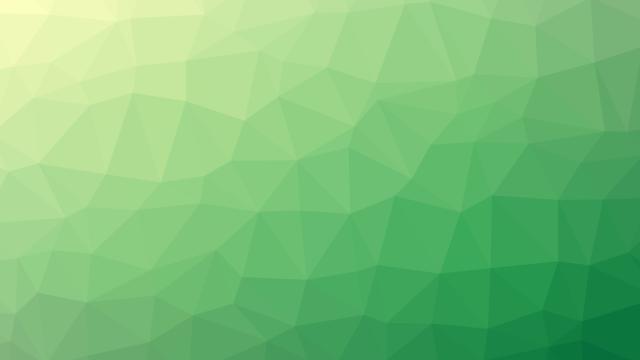
Write a Shadertoy shader that draws this background.

```glsl
// A faceted green backdrop: jittered grid points joined into triangles, each
// filled flat with a diagonal pale-yellow to deep-green gradient. Every quad
// takes its Delaunay diagonal, so the facets stay well shaped.

#define ROWS 7.3         // grid cells along the canvas height
#define JITTER 0.84      // point scatter, below 1 keeps quads simple
#define SEED 17.0        // shifts the random point layout
#define EDGE_WIDTH 0.7   // half width of edge smoothing, in screen samples
#define CREAM  vec3(1.00, 1.00, 0.76)
#define LIME   vec3(0.76, 0.90, 0.60)
#define LEAF   vec3(0.47, 0.776, 0.475)
#define GREEN  vec3(0.19, 0.64, 0.33)
#define FOREST vec3(0.00, 0.41, 0.216)

float cross2(vec2 a, vec2 b) { return a.x * b.y - a.y * b.x; }

vec2 hash2(vec2 p) {
    vec3 q = fract((p.xyx + SEED) * vec3(0.1031, 0.1030, 0.0973));
    q += dot(q, q.yzx + 33.33);
    return fract((q.xx + q.yz) * q.zy);
}

vec2 gridPoint(vec2 id) { return id + JITTER * (hash2(id) - 0.5); }

// Five-stop colour ramp
vec3 ramp(float t) {
    float s = 4.0 * clamp(t, 0.0, 1.0);
    vec3 col = mix(CREAM, LIME, min(s, 1.0));
    col = mix(col, LEAF, clamp(s - 1.0, 0.0, 1.0));
    col = mix(col, GREEN, clamp(s - 2.0, 0.0, 1.0));
    return mix(col, FOREST, clamp(s - 3.0, 0.0, 1.0));
}

// Average of a left-to-right ramp and a top-to-bottom ramp
vec3 gradient(vec2 gridPos) {
    vec2 uv = gridPos / ROWS;
    uv.x *= iResolution.y / iResolution.x;
    return 0.5 * (ramp(uv.x) + ramp(1.0 - uv.y));
}

// Signed distance from a directed edge, positive on its left
float edgeDistance(vec2 p, vec2 a, vec2 b) {
    return cross2(b - a, p - a) / max(length(b - a), 1e-4);
}

// Flat facet colour weighted by its soft coverage
vec4 facet(vec2 p, vec2 a, vec2 b, vec2 c, float soft) {
    float d = min(edgeDistance(p, a, b),
                  min(edgeDistance(p, b, c), edgeDistance(p, c, a)));
    float coverage = smoothstep(-soft, soft, d);
    return vec4(gradient((a + b + c) / 3.0), 1.0) * coverage;
}

// True when the angles at b and d sum to less than half a turn
bool splitsAlongAC(vec2 a, vec2 b, vec2 c, vec2 d) {
    vec2 bc = c - b, ba = a - b, da = a - d, dc = c - d;
    return cross2(bc, ba) * dot(da, dc) + dot(bc, ba) * cross2(da, dc) > 0.0;
}

void mainImage(out vec4 fragColor, in vec2 fragCoord) {
    vec2 p = fragCoord / iResolution.y * ROWS;
    float soft = EDGE_WIDTH * ROWS / iResolution.y;
    vec2 cell = floor(p);
    vec4 sum = vec4(0.0);

    // Blend the facets of the neighbouring quads
    for (int j = -1; j <= 1; j++) {
        for (int i = -1; i <= 1; i++) {
            vec2 id = cell + vec2(i, j);
            vec2 a = gridPoint(id);
            vec2 b = gridPoint(id + vec2(1.0, 0.0));
            vec2 c = gridPoint(id + vec2(1.0, 1.0));
            vec2 d = gridPoint(id + vec2(0.0, 1.0));
            if (splitsAlongAC(a, b, c, d)) {
                sum += facet(p, a, b, c, soft) + facet(p, a, c, d, soft);
            } else {
                sum += facet(p, a, b, d, soft) + facet(p, b, c, d, soft);
            }
        }
    }
    fragColor = vec4(sum.rgb / max(sum.a, 1e-4), 1.0);
}
```
